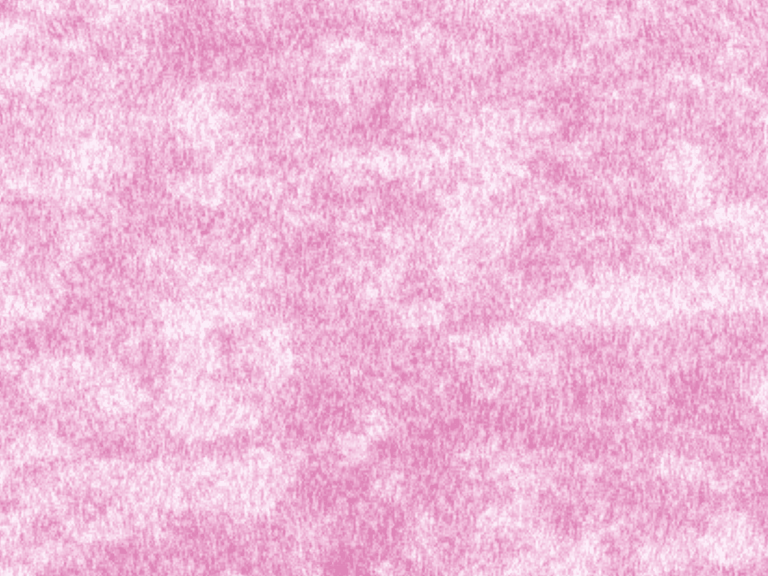
A Shadertoy shader for this texture:

```glsl
const vec3 DEEP_PINK = vec3(0.875, 0.525, 0.725);
const vec3 MID_PINK  = vec3(0.945, 0.740, 0.860);
const vec3 PALE_PINK = vec3(0.990, 0.930, 0.975);

const float BASE_TONE      = 0.45;
const float PATCH_CONTRAST = 0.42;
const float FLAKE_CONTRAST = 0.27;
const float BLOT_CONTRAST  = 0.13;
const float FIBRE_CONTRAST = 0.58;
const float GRAIN_CONTRAST = 0.40;
const float CREASE_DEPTH   = 0.20;
const float OCTAVE_GAIN    = 0.62;

const vec2 PATCH_SCALE  = vec2(5.0, 6.5);
const vec2 FLAKE_SCALE  = vec2(15.0, 22.0);
const vec2 FIBRE_SCALE  = vec2(210.0, 95.0);
const vec2 GRAIN_SCALE  = vec2(310.0, 270.0);
const vec2 CREASE_SCALE = vec2(2.2, 7.0);

// Integer hash of a lattice cell, 0 to 1
float hash(vec2 cell) {
    uvec2 q = uvec2(ivec2(cell)) * uvec2(1597334673u, 3812015801u);
    uint h = (q.x ^ q.y) * 1597334673u;
    h = (h ^ (h >> 15)) * 2246822519u;
    h ^= h >> 13;
    return float(h >> 8) / 16777216.0;
}

float valueNoise(vec2 p) {
    vec2 cell = floor(p), f = fract(p);
    f = f * f * (3.0 - 2.0 * f);
    return mix(mix(hash(cell), hash(cell + vec2(1, 0)), f.x),
               mix(hash(cell + vec2(0, 1)), hash(cell + vec2(1, 1)), f.x), f.y);
}

// Octaves are rotated so that the lattice does not show
float fbm(vec2 p) {
    float sum = 0.0, weight = 1.0, total = 0.0;
    for (int i = 0; i < 5; i++) {
        sum += weight * valueNoise(p);
        total += weight;
        weight *= OCTAVE_GAIN;
        p = mat2(0.8, 0.6, -0.6, 0.8) * p * 2.03 + 17.3;
    }
    return sum / total;
}

// Broad sheen: brighter at the top and towards the upper sides
float sheen(vec2 uv) {
    float side = 2.0 * uv.x - 1.0;
    return 0.15 * (uv.y - 0.5) + 0.16 * (side * side - 0.33) * uv.y;
}

// Soft dark folds near the left edge
float creases(vec2 p) {
    float ridge = abs(valueNoise(p * CREASE_SCALE + 41.0) - 0.5);
    float leftSide = 1.0 - smoothstep(0.0, 0.2, p.x);
    return leftSide * (1.0 - smoothstep(0.0, 0.05, ridge));
}

void mainImage(out vec4 fragColor, in vec2 fragCoord) {
    vec2 uv = fragCoord / iResolution.xy;
    vec2 p = fragCoord / iResolution.y;

    // Crushed pile: ragged patches, crisp pale flakes and darker blots
    vec2 warp = vec2(valueNoise(p * 9.0 + 5.0), valueNoise(p * 9.0 + 63.0)) - 0.5;
    float patches = fbm((p + 0.05 * warp) * PATCH_SCALE + 11.0) - 0.5;
    float flakeField = fbm((p + 0.03 * warp.yx) * FLAKE_SCALE + 87.0) + 0.5 * patches;
    float flakes = smoothstep(0.51, 0.66, flakeField);
    float blots = 1.0 - smoothstep(0.34, 0.45, flakeField);

    // Short upright fibres that lean with the pile, and fine grain
    vec2 lean = vec2(0.02 * warp.x + 0.02 * patches, 0.02 * warp.y);
    float fibres = valueNoise((p + lean) * FIBRE_SCALE + 29.0) - 0.5;
    float grain = valueNoise(p * GRAIN_SCALE + 153.0) - 0.5;

    float tone = BASE_TONE + sheen(uv)
        + PATCH_CONTRAST * patches
        + FLAKE_CONTRAST * flakes
        - BLOT_CONTRAST * blots
        + FIBRE_CONTRAST * fibres
        + GRAIN_CONTRAST * grain
        - CREASE_DEPTH * creases(p);
    tone = clamp(tone, 0.0, 1.0);

    vec3 color = mix(DEEP_PINK, MID_PINK, min(2.0 * tone, 1.0));
    color = mix(color, PALE_PINK, max(2.0 * tone - 1.0, 0.0));
    fragColor = vec4(color, 1.0);
}
```
